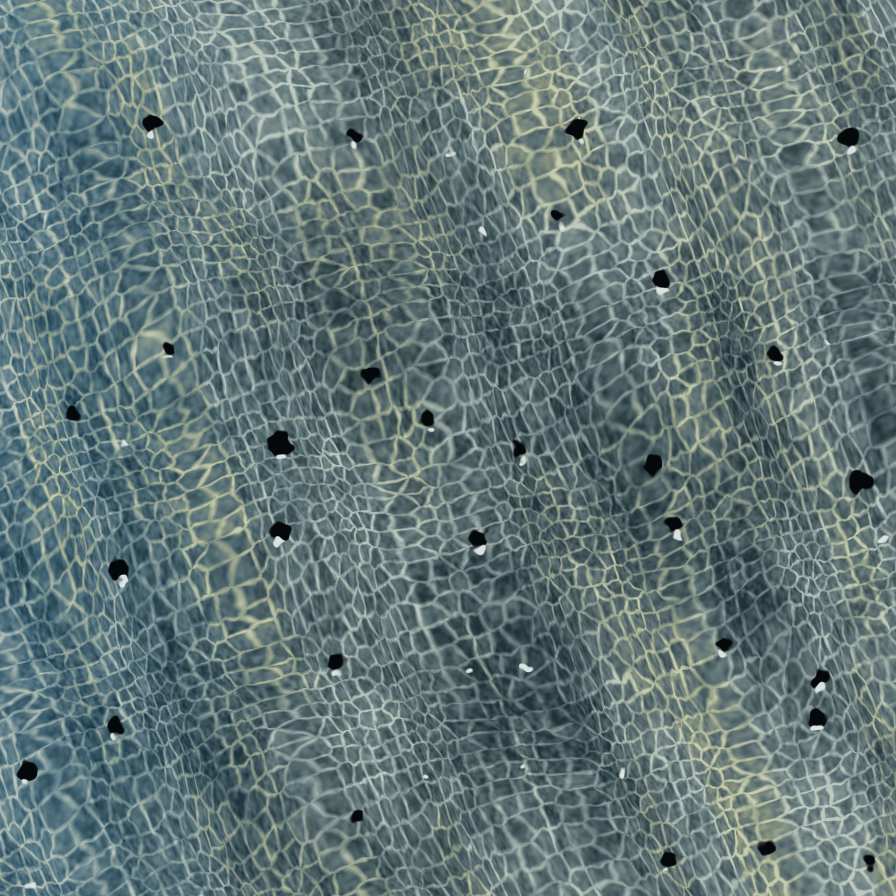
Write a Shadertoy shader that draws this texture.

```glsl
const vec3 SHADOW = vec3(0.13, 0.20, 0.22);
const vec3 TEAL = vec3(0.39, 0.47, 0.48);
const vec3 PALE = vec3(0.74, 0.79, 0.75);
const vec3 WARM_TINT = vec3(0.035, 0.010, -0.065);
const vec3 BLUE_TINT = vec3(-0.045, 0.010, 0.055);
const vec3 PORE_COLOR = vec3(0.02, 0.03, 0.04);
const vec3 FLECK_COLOR = vec3(0.86, 0.89, 0.88);
const float GRAIN_ANGLE = 0.36;              // lean of the fibres from vertical
const vec2 CELL_SIZE = vec2(0.0165, 0.0225); // across and along the fibres
const vec2 JITTER = vec2(0.36, 0.62);
const float WALL_WIDTH = 0.0034;
const float PORE_GRID = 9.0;
const float PORE_RADIUS = 0.0115;

vec2 hash22(vec2 p) {
    vec3 q = fract(p.xyx * vec3(0.1031, 0.1030, 0.0973));
    q += dot(q, q.yzx + 33.33);
    return fract((q.xx + q.yz) * q.zy);
}

float valueNoise(vec2 p) {
    vec2 i = floor(p), f = fract(p);
    f = f * f * (3.0 - 2.0 * f);
    float low = mix(hash22(i).x, hash22(i + vec2(1, 0)).x, f.x);
    float high = mix(hash22(i + vec2(0, 1)).x, hash22(i + vec2(1, 1)).x, f.x);
    return mix(low, high, f.y);
}

// Rotates into fibre space, with gentle bends and uneven column widths
vec2 fibreSpace(vec2 p) {
    float c = cos(GRAIN_ANGLE), s = sin(GRAIN_ANGLE);
    vec2 g = vec2(c * p.x + s * p.y, c * p.y - s * p.x);
    g.x += 0.012 * sin(5.0 * g.y + 2.0 * g.x) + 0.0025 * sin(23.0 * g.y + 9.0 * g.x);
    g.y += 0.012 * sin(9.0 * g.x + 1.0) + 0.005 * sin(31.0 * g.x + 8.0 * g.y);
    vec2 q = g / CELL_SIZE;
    q.x += 0.8 * sin(0.42 * q.x) + 0.25 * sin(1.13 * q.x + 2.0);
    q.y += 0.5 * sin(0.5 * q.y + 0.2 * q.x);
    return q;
}

// Cellular noise: x = distance to the wall, yz = random values of the cell
vec3 tissue(vec2 q) {
    vec2 base = floor(q), nearest = vec2(9.0), second = vec2(9.0), id = base;
    for (int y = -1; y <= 1; y++)
    for (int x = -1; x <= 1; x++) {
        vec2 cell = base + vec2(x, y);
        vec2 r = (cell + 0.5 + JITTER * (hash22(cell) - 0.5) - q) * CELL_SIZE;
        if (dot(r, r) < dot(nearest, nearest)) {
            second = nearest;
            nearest = r;
            id = cell;
        } else if (dot(r, r) < dot(second, second)) {
            second = r;
        }
    }
    float edge = dot(0.5 * (nearest + second), normalize(second - nearest));
    return vec3(edge, hash22(id + 71.0));
}

// x = dark pore, y = bright fleck beside it
vec2 pores(vec2 p, float soft) {
    vec2 base = floor(p * PORE_GRID), mask = vec2(0.0);
    vec2 wobble = vec2(valueNoise(p * 110.0), valueNoise(p * 110.0 + 40.0)) - 0.5;
    for (int y = -1; y <= 1; y++)
    for (int x = -1; x <= 1; x++) {
        vec2 cell = base + vec2(x, y);
        vec2 kind = hash22(cell + 19.0), size = hash22(cell + 53.0);
        vec2 center = (cell + 0.15 + 0.7 * hash22(cell + 7.0)) / PORE_GRID;
        float chance = 0.10 + 0.38 * smoothstep(0.1, 0.9, 0.5 + 0.5 * (center.x - center.y) + 0.1 * center.x);
        vec2 d = p - center + 0.009 * wobble;
        float radius = PORE_RADIUS * mix(0.55, 1.05, size.x);
        float dark = step(kind.x, chance) * smoothstep(soft, -soft, length(d) - radius);
        vec2 offset = vec2(0.008 * (size.y - 0.4), -0.012);
        float bright = step(kind.x, chance * 1.5) * step(0.35, kind.y);
        bright *= smoothstep(soft, -soft, length((d - offset) * vec2(1.0, 1.3)) - 0.0065 * kind.y);
        mask = max(mask, vec2(dark, bright));
    }
    return mask;
}

void mainImage(out vec4 fragColor, in vec2 fragCoord) {
    vec2 p = fragCoord / iResolution.y;
    float soft = max(0.0018, 1.0 / iResolution.y);
    vec2 q = fibreSpace(p);
    vec3 cell = tissue(q + 0.22 * (vec2(valueNoise(q * 2.3), valueNoise(q * 2.3 + 50.0)) - 0.5));

    // Cell walls, and long bright strands between some columns
    float patchy = valueNoise(q * vec2(0.22, 0.09));
    float wall = 1.0 - smoothstep(0.0002, WALL_WIDTH, cell.x);
    wall *= mix(0.45, 1.15, valueNoise(q * 1.1 + 9.0)) * mix(0.75, 1.2, patchy);
    float column = floor(q.x + 0.5);
    float strand = 1.0 - smoothstep(0.03, 0.22, abs(q.x - column));
    strand *= smoothstep(0.5, 1.0, hash22(vec2(column, 3.0)).x) * valueNoise(vec2(column * 7.0, q.y * 0.35));

    // Fine grain and broad lighting
    float grain = valueNoise(q * vec2(4.0, 2.6)) + 0.7 * valueNoise(q * vec2(6.0, 5.0) + 30.0) - 0.85;
    vec2 fromCenter = p - vec2(0.52, 0.45);
    float light = 0.22 * dot(fromCenter, fromCenter) + 0.14 * (patchy - 0.5)
                + 0.10 * (valueNoise(p * 5.0 + 3.0) - 0.5);
    float tone = 0.285 + light + 0.11 * (cell.y - 0.5) + 0.30 * wall + 0.17 * strand + 0.16 * grain;

    // Tone ramp with warm and blue regions
    vec3 color = mix(SHADOW, TEAL, clamp((tone - 0.13) / 0.26, 0.0, 1.0));
    color = mix(color, PALE, clamp((tone - 0.39) / 0.35, 0.0, 1.0));
    float warmth = smoothstep(0.42, 0.8, valueNoise(q * vec2(0.3, 0.12) + 17.0));
    color += WARM_TINT * warmth * smoothstep(0.36, 0.5, tone);
    color += BLUE_TINT * smoothstep(0.4, 0.0, p.x) * smoothstep(0.7, 0.3, tone);

    vec2 pore = pores(p, soft);
    color = mix(color, PORE_COLOR, pore.x);
    color = mix(color, FLECK_COLOR, pore.y);
    fragColor = vec4(color, 1.0);
}
```
